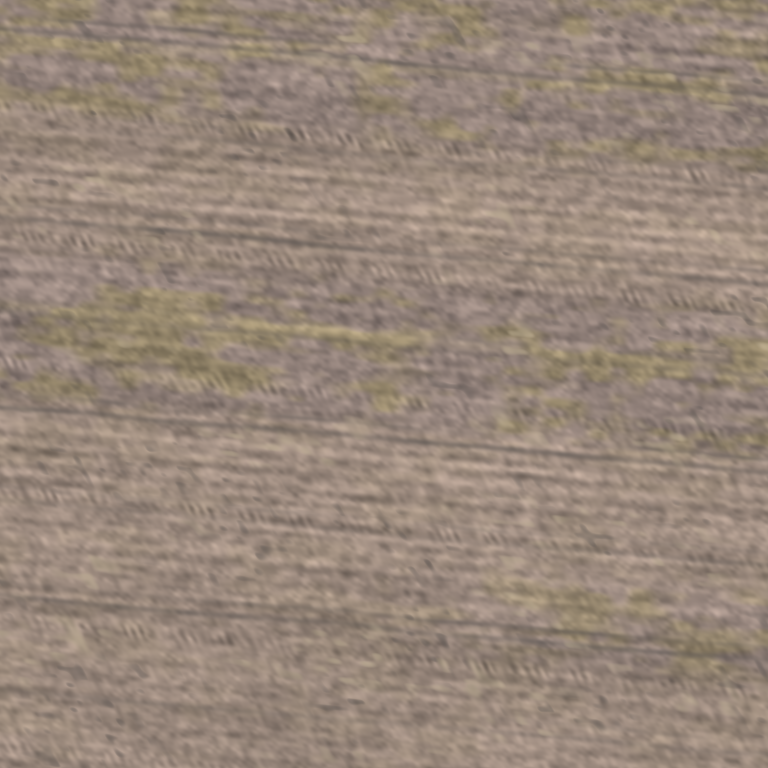
Give the GLSL for this texture, as a three.js fragment shader.

```glsl
// Aerial view of a harvested field: tilted crop rows, furrows, tyre tracks and weeds.
#define TILT 0.086
#define ROWS 49.0
#define FURROW_GAP 0.123
#define TRACK_GAP 0.167
#define LUG_GAP 0.0128
#define LUG_GROUP 0.065
#define GRAIN 1.0
#define SOIL vec3(0.600, 0.530, 0.490)
#define WEED vec3(0.592, 0.538, 0.405)
#define STRAW vec3(0.760, 0.700, 0.590)
#define SHADOW vec3(0.340, 0.320, 0.310)

varying vec2 vUv;

const float TAU = 6.28318;

float hash(vec2 p) {
  p = fract(p * vec2(0.1031, 0.1137));
  p += dot(p, p.yx + 33.33);
  return fract((p.x + p.y) * p.x * 7.31);
}

float noise(vec2 p) {
  vec2 cell = floor(p);
  vec2 f = fract(p);
  f = f * f * (3.0 - 2.0 * f);
  float low = mix(hash(cell), hash(cell + vec2(1.0, 0.0)), f.x);
  float high = mix(hash(cell + vec2(0.0, 1.0)), hash(cell + vec2(1.0, 1.0)), f.x);
  return mix(low, high, f.y);
}

float bell(float d, float width) {
  return exp(-d * d / (width * width));
}

float band(float v, float low, float high) {
  return smoothstep(low - 0.02, low + 0.02, v) * (1.0 - smoothstep(high - 0.02, high + 0.02, v));
}

// Long row streaks, short dashes and side-lit clods
float soilGrain(vec2 p) {
  vec2 q = vec2(p.x + 0.45 * p.y, p.y);
  float g = 0.15 * (noise(p * vec2(3.0, 105.0)) - 0.5);
  g += 0.13 * (noise(p * vec2(13.0, 130.0) + 17.0) - 0.5);
  g += 0.15 * (noise(q * vec2(48.0, 90.0) + 41.0) - 0.5);
  vec2 clod = q * vec2(88.0, 105.0) + 73.0;
  g += 0.13 * (noise(clod) - noise(clod + vec2(0.7, -0.6)));
  g += 0.14 * (noise(q * vec2(150.0, 175.0) + 11.0) - 0.5);
  return g * GRAIN;
}

// Soft, broken furrows, alternately deep and shallow
float furrows(vec2 p) {
  float dark = 0.0;
  for (int i = -1; i < 9; i++) {
    float k = float(i);
    float d = p.y - 0.963 + FURROW_GAP * k;
    d += 0.004 * (noise(vec2(p.x * 9.0, k + 20.0)) - 0.5);
    float depth = 0.60 + 0.22 * cos(0.5 * TAU * k);
    float wear = 0.15 + 0.6 * noise(vec2(p.x * 7.0, k * 3.0 + 5.0)) + 0.5 * noise(vec2(p.x * 45.0, k + 70.0));
    float twinWear = noise(vec2(p.x * 8.0, k * 3.0 + 50.0)) * (0.5 + noise(vec2(p.x * 40.0, k + 90.0)));
    dark += depth * (wear * bell(d, 0.0042) + 0.8 * twinWear * bell(d - 0.017, 0.0036));
    dark -= 0.22 * depth * wear * bell(d - 0.008, 0.004);
  }
  return dark;
}

// Slanted tyre lug marks, in worn groups along each track
float tyreTracks(vec2 p) {
  float relief = 0.0;
  for (int i = 0; i < 6; i++) {
    float k = float(i);
    float d = p.y - 0.863 + TRACK_GAP * k + 0.014 * p.x;
    float along = p.x + 0.5 * d + 0.006 * noise(vec2(p.x * 20.0, k));
    float lug = sin(TAU * along / LUG_GAP);
    float group = 0.3 + 0.7 * smoothstep(-0.6, 0.6, cos(TAU * along / LUG_GROUP + k * 2.0));
    float wear = 0.15 + 0.9 * noise(vec2(p.x * 11.0, k * 5.0 + 31.0));
    relief += (lug - 0.1) * group * wear * bell(d, 0.0085);
  }
  return relief;
}

void main() {
  // x runs along the rows, y across them
  vec2 p = vec2(vUv.x, vUv.y + TILT * vUv.x);
  float paleBand = band(p.y, 0.725, 0.81);
  float stubbleBand = band(p.y, 0.27, 0.465);
  float weedBand = band(p.y, 0.865, 1.12) + band(p.y, 0.49, 0.675);
  weedBand += 0.8 * band(p.y, 0.20, 0.31) * smoothstep(0.4, 0.85, p.x);

  // Brightness from grain, bands and planted rows
  float shade = soilGrain(p) + 0.06 * paleBand + 0.03 * stubbleBand - 0.025 * weedBand;
  float wobble = 1.5 * noise(p * vec2(4.0, 18.0));
  float rowWear = 0.2 + 0.9 * noise(p * vec2(9.0, 49.0) + 9.0);
  shade += 0.085 * cos(TAU * p.y * ROWS + wobble) * rowWear * (0.35 + 0.65 * max(paleBand, stubbleBand));
  shade += 0.13 * tyreTracks(p);
  vec3 color = SOIL * (1.0 + shade);

  // Mottled weeds and two straw-coloured strips
  float mottle = 0.55 * noise(p * vec2(12.0, 32.0) + 3.0) + 0.45 * noise(p * vec2(36.0, 80.0) + 55.0);
  float patches = smoothstep(0.38, 0.78, mottle);
  float strips = bell(p.y - 0.603, 0.008) + bell(p.y - 0.956, 0.007);
  strips *= 0.4 + 0.8 * noise(p * vec2(11.0, 60.0) + 150.0);
  float weeds = (0.14 + 0.56 * weedBand) * patches + 0.35 * strips + 0.05;
  color = mix(color, WEED * (1.0 + shade + 0.08 * strips), clamp(weeds, 0.0, 0.75));

  // Cool dust between the weeds
  color += vec3(-0.008, -0.006, 0.010) * weedBand * (1.0 - patches);

  // Furrow shadows, scattered hollows and pale clumps
  color = mix(color, SHADOW, clamp(0.62 * furrows(p), -0.15, 0.75));
  vec2 q = vec2(p.x + 0.6 * p.y, p.y);
  float hollows = smoothstep(0.68, 0.98, noise(q * vec2(75.0, 95.0) + 120.0));
  hollows *= smoothstep(0.35, 0.85, noise(p * vec2(9.0, 22.0) + 60.0));
  color = mix(color, SHADOW, 0.42 * hollows);
  float clumps = smoothstep(0.62, 1.0, noise(q * vec2(48.0, 85.0) + 200.0));
  clumps *= smoothstep(0.45, 0.9, noise(p * vec2(9.0, 18.0) + 88.0));
  color = mix(color, STRAW, 0.55 * clumps);

  gl_FragColor = vec4(color, 1.0);
}
```
